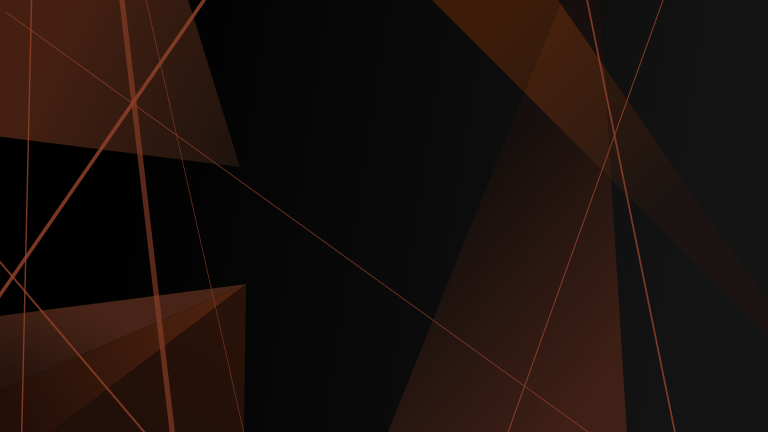
Give the GLSL for this background, as a Shadertoy shader.

```glsl
// Dark backdrop with translucent copper shards crossed by thin straight lines.

const vec2 CANVAS = vec2(16.0, 9.0);
const vec3 COPPER = vec3(0.56, 0.25, 0.16);

// Signed distance to the line a-b, positive on its left side.
float side(vec2 p, vec2 a, vec2 b) {
    vec2 d = normalize(b - a);
    return d.x * (p.y - a.y) - d.y * (p.x - a.x);
}

// Inner distance of convex shapes with counterclockwise corners.
float triangle(vec2 p, vec2 a, vec2 b, vec2 c) {
    return min(side(p, a, b), min(side(p, b, c), side(p, c, a)));
}

float quad(vec2 p, vec2 a, vec2 b, vec2 c, vec2 d) {
    return min(min(side(p, a, b), side(p, b, c)),
               min(side(p, c, d), side(p, d, a)));
}

float coverage(float inside, float px) {
    return clamp(inside / px + 0.5, 0.0, 1.0);
}

// Linear gradient from colour ca at point a to colour cb at point b.
vec3 ramp(vec2 p, vec2 a, vec2 b, vec3 ca, vec3 cb) {
    vec2 d = b - a;
    return mix(ca, cb, clamp(dot(p - a, d) / dot(d, d), 0.0, 1.0));
}

// Straight stroke; strokes thinner than a pixel fade instead of vanishing.
vec3 stroke(vec3 col, vec2 p, vec2 a, vec2 b, float width, float alpha, float px) {
    vec2 d = b - a;
    float t = clamp(dot(p - a, d) / dot(d, d), 0.0, 1.0);
    float inside = 0.5 * width - length(p - a - d * t);
    float cover = min(coverage(inside, px), width / px);
    return mix(col, COPPER, cover * alpha);
}

// Large shard hanging from the upper left corner.
vec3 cornerShard(vec3 col, vec2 p, float px) {
    float shape = quad(p, vec2(-1.0, 10.0), vec2(-1.0, 6.28), vec2(5.0, 5.52), vec2(3.61, 10.0));
    vec3 tint = ramp(p, vec2(1.0, 7.8), vec2(5.0, 5.8), vec3(0.27, 0.125, 0.07), vec3(0.12, 0.075, 0.05));
    return mix(col, tint, coverage(shape, px));
}

// Three facets that fan out from one tip at the lower left.
vec3 facetFan(vec3 col, vec2 p, float px) {
    vec2 tip = vec2(5.125, 3.08);
    vec2 upper = vec2(-1.0, 2.29);
    vec2 middle = vec2(-1.0, 0.445);
    vec2 lower = vec2(-1.0, -1.58);
    vec2 base = vec2(5.06, -1.58);
    vec3 topTint = ramp(p, vec2(1.6, 2.6), vec2(0.9, 1.0), vec3(0.28, 0.14, 0.09), vec3(0.16, 0.08, 0.05));
    vec3 midTint = ramp(p, vec2(4.5, 2.7), vec2(0.5, 0.2), vec3(0.31, 0.135, 0.06), vec3(0.14, 0.06, 0.03));
    vec3 lowTint = ramp(p, vec2(4.5, 2.5), vec2(3.0, 0.0), vec3(0.16, 0.07, 0.035), vec3(0.13, 0.06, 0.035));
    col = mix(col, topTint, coverage(triangle(p, tip, upper, middle), px));
    col = mix(col, midTint, coverage(triangle(p, tip, middle, lower), px));
    return mix(col, lowTint, coverage(triangle(p, tip, lower, base), px));
}

// Upright beam and falling band that overlap on the right.
vec3 crossedBeams(vec3 col, vec2 p, float px) {
    float beam = coverage(quad(p, vec2(7.68, -1.0), vec2(13.12, -1.0), vec2(12.44, 10.0), vec2(12.11, 10.0)), px);
    float band = coverage(quad(p, vec2(8.0, 10.0), vec2(17.0, 1.0), vec2(17.0, 1.26), vec2(10.93, 10.0)), px);
    vec3 beamTint = ramp(p, vec2(9.5, 4.5), vec2(13.0, 1.5), vec3(0.09, 0.06, 0.05), vec3(0.25, 0.125, 0.085));
    vec3 bandTint = ramp(p, vec2(10.5, 8.5), vec2(14.0, 5.0), vec3(0.24, 0.11, 0.04), vec3(0.11, 0.08, 0.07));
    col = mix(col, beamTint, beam);
    col = mix(col, bandTint, band);
    return col + beam * band * vec3(0.05, 0.02, 0.005);
}

void mainImage(out vec4 fragColor, in vec2 fragCoord) {
    vec2 p = fragCoord / iResolution.xy * CANVAS;
    float px = CANVAS.y / iResolution.y;

    // Black to charcoal backdrop
    vec3 col = ramp(p, vec2(2.0, 5.0), vec2(15.0, 3.0), vec3(0.0), vec3(0.08));

    // Shards
    col = cornerShard(col, p, px);
    col = facetFan(col, p, px);
    col = crossedBeams(col, p, px);

    // Lines on the left
    col = stroke(col, p, vec2(0.66, 9.1), vec2(0.45, -0.1), 0.03, 0.85, px);
    col = stroke(col, p, vec2(2.53, 9.1), vec2(3.60, -0.1), 0.11, 0.62, px);
    col = stroke(col, p, vec2(4.32, 9.1), vec2(-0.1, 2.71), 0.075, 0.85, px);
    col = stroke(col, p, vec2(3.02, 9.1), vec2(5.10, -0.1), 0.015, 0.75, px);
    col = stroke(col, p, vec2(-0.1, 3.66), vec2(3.09, -0.1), 0.042, 0.8, px);

    // Long diagonal and lines on the right
    col = stroke(col, p, vec2(0.12, 8.75), vec2(12.39, -0.1), 0.018, 0.8, px);
    col = stroke(col, p, vec2(12.21, 9.1), vec2(14.08, -0.1), 0.036, 0.85, px);
    col = stroke(col, p, vec2(13.85, 9.1), vec2(10.55, -0.1), 0.021, 0.9, px);

    fragColor = vec4(col, 1.0);
}
```
